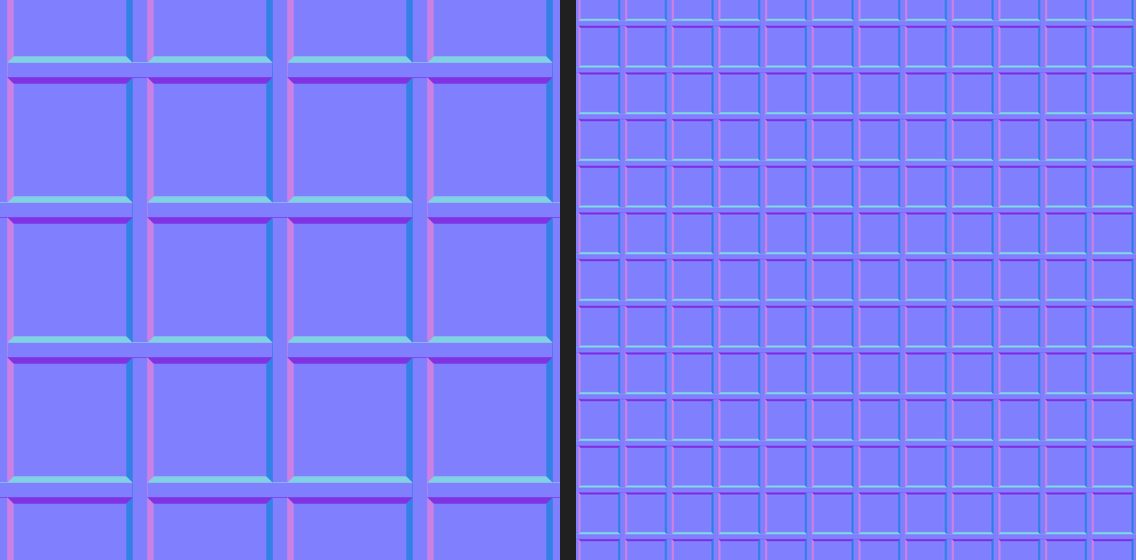
Left: one tile. Right: repeated 3 by 3.
This texture map is drawn by a WebGL 2 fragment shader. Its source:

```glsl
#version 300 es
precision highp float;
// Normal map of a woven lattice: flat bars around a 4 by 4 grid of square panels with mitred bevels.

uniform vec2 u_resolution;
out vec4 fragColor;

// Smooth coverage of the range lo..hi, for a filter one pixel wide
float band(float d, float lo, float hi, float pixel) {
    float below = clamp((hi - d) / pixel + 0.5, 0.0, 1.0);
    float above = clamp((lo - d) / pixel + 0.5, 0.0, 1.0);
    return below - above;
}

void main() {
    vec2 grid = gl_FragCoord.xy / u_resolution * 4.0;
    float pixel = 4.0 / min(u_resolution.x, u_resolution.y);

    // Nearest crossing: bars run along whole x and half y
    vec2 crossing = vec2(floor(grid.x + 0.5), floor(grid.y));
    vec2 offset = grid - crossing - vec2(0.0, 0.5);
    vec2 dist = abs(offset);

    // Slopes facing away from the upright and level bars
    vec3 flatNormal = vec3(0.5, 0.5, 1.0);
    vec3 sideSlope = offset.x > 0.0 ? vec3(0.80, 0.50, 0.89) : vec3(0.20, 0.50, 0.90);
    vec3 levelSlope = offset.y > 0.0 ? vec3(0.50, 0.82, 0.89) : vec3(0.50, 0.20, 0.89);

    // Panel bevels, split along the diagonal at each corner
    float mitre = clamp((dist.y - dist.x) / (1.4 * pixel) + 0.5, 0.0, 1.0);
    vec3 bevel = mix(levelSlope, sideSlope, mitre);
    float bevelMask = band(min(dist.x, dist.y), 0.0515, 0.098, pixel);
    vec3 color = mix(flatNormal, bevel, bevelMask);

    // Thin step where the upper bar meets the lower one, alternating over and under
    bool levelOver = mod(crossing.x + crossing.y, 2.0) < 0.5;
    vec2 across = levelOver ? dist.yx : dist.xy;
    float stepMask = band(across.x, 0.0515, 0.0565, pixel) * band(across.y, -1.0, 0.0515, pixel);
    color = mix(color, levelOver ? levelSlope : sideSlope, stepMask);

    fragColor = vec4(color, 1.0);
}
```
